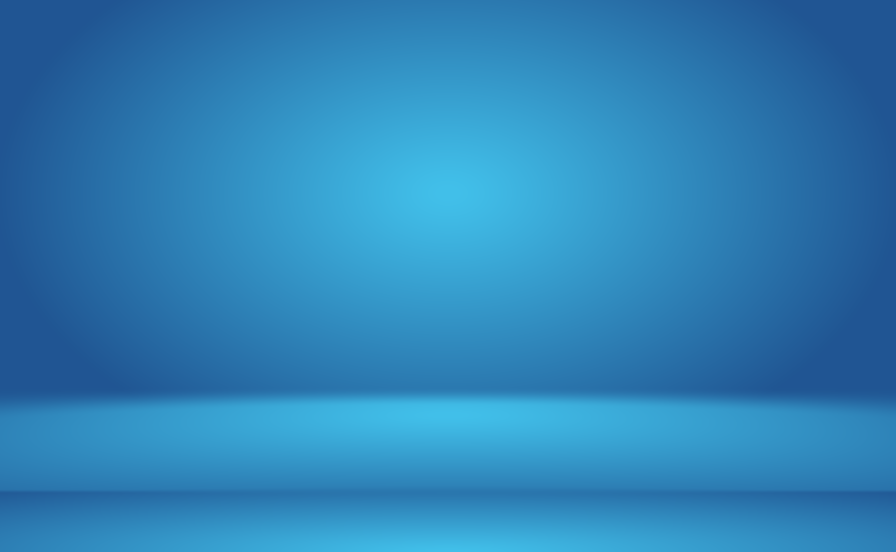
Reproduce this background procedurally as a Shadertoy shader.

```glsl
// An empty blue studio: a wall lit by a soft round spotlight above a glossy
// shelf and its front face. Each surface is an elliptical glow, and the
// surfaces are layered from back to front with softened horizontal edges.

const vec3 GLOW_BLUE = vec3(0.255, 0.750, 0.915);
const vec3 DEEP_BLUE = vec3(0.125, 0.335, 0.575);

// Elliptical falloff: near 0 at the centre, 1 at the rim and beyond.
float falloff(vec2 p, vec2 centre, vec2 radius) {
    vec2 q = (p - centre) / radius;
    float core = 0.06;
    return clamp(sqrt(dot(q, q) + core * core) - core, 0.0, 1.0);
}

vec3 glow(vec2 p, vec2 centre, vec2 radius) {
    return mix(GLOW_BLUE, DEEP_BLUE, falloff(p, centre, radius));
}

// Coverage of the region below a soft horizontal edge.
float below(float y, float edge, float softness) {
    return 1.0 - smoothstep(edge - softness, edge + softness, y);
}

void mainImage(out vec4 fragColor, in vec2 fragCoord) {
    // x spans -1..1 across the canvas, y spans 0..1 upwards
    vec2 uv = fragCoord / iResolution.xy;
    vec2 p = vec2(2.0 * uv.x - 1.0, uv.y);
    float bend = p.x * p.x;

    // Wall with its spotlight
    vec3 color = glow(p, vec2(0.0, 0.65), vec2(0.95, 0.487));

    // Shelf: highlight and rear edge dip towards the sides
    vec3 shelf = glow(p, vec2(0.0, 0.248 - 0.04 * bend), vec2(1.6, 0.20));
    float shelfEdge = 0.282 - 0.014 * bend;
    color = mix(color, shelf, below(p.y, shelfEdge, 0.017 + 0.012 * bend));

    // Front face, brightening towards the bottom
    vec3 front = glow(p, vec2(0.0), vec2(1.5, 0.14));
    float frontSoftness = mix(0.012, 0.004, smoothstep(0.0, 0.8, abs(p.x)));
    color = mix(color, front, below(p.y, 0.110, frontSoftness));

    fragColor = vec4(color, 1.0);
}
```
